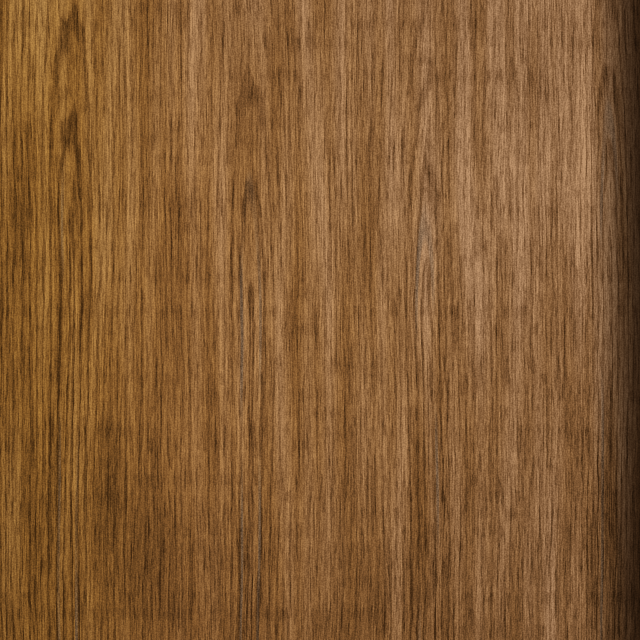
Write a WebGL 2 fragment shader that draws this texture.

```glsl
#version 300 es
precision highp float;
// Stained oak veneer with upright grain, lit softly and shaded at the right edge.
// Folded ring distances form tall cathedral arches; stretched gradient noise
// adds pores, streaks and blotches, and a tone ramp turns the sum into colour.

uniform vec2 u_resolution;
out vec4 fragColor;

vec2 gradientAt(vec2 cell) {
    vec3 h = fract(cell.xyx * vec3(0.1031, 0.1030, 0.0973));
    h += dot(h, h.yzx + 33.33);
    float angle = 6.2832 * fract((h.x + h.y) * h.z);
    return vec2(cos(angle), sin(angle));
}

float gradientNoise(vec2 p) {
    vec2 i = floor(p), f = p - i;
    vec2 w = f * f * f * (f * (f * 6.0 - 15.0) + 10.0);
    float a = dot(gradientAt(i), f);
    float b = dot(gradientAt(i + vec2(1, 0)), f - vec2(1, 0));
    float c = dot(gradientAt(i + vec2(0, 1)), f - vec2(0, 1));
    float d = dot(gradientAt(i + vec2(1, 1)), f - vec2(1, 1));
    return mix(mix(a, b, w.x), mix(c, d, w.x), w.y);
}

// Distance from the nearest heart line; curves close into arches near the top.
float ringDistance(vec2 p) {
    float column = round((p.x - 0.11) / 0.28);
    float across = p.x - 0.11 - 0.28 * column;
    float start = 0.53 + 0.10 * sin(column * 2.3 + 1.0);
    float rise = 0.075 * max(p.y - start, 0.0);
    rise *= 1.0 - smoothstep(0.03, 0.11, abs(across));
    return sqrt(across * across + rise * rise);
}

vec3 woodColor(float tone, float paleness) {
    vec3 dark = vec3(0.255, 0.157, 0.07);
    vec3 brown = mix(vec3(0.50, 0.33, 0.165), vec3(0.50, 0.35, 0.22), paleness);
    vec3 light = mix(vec3(0.72, 0.52, 0.285), vec3(0.74, 0.575, 0.42), paleness);
    vec3 color = mix(dark, brown, clamp(tone * 2.0, 0.0, 1.0));
    return mix(color, light, clamp(tone * 2.0 - 1.0, 0.0, 1.0));
}

void main() {
    vec2 uv = gl_FragCoord.xy / u_resolution;

    // Gentle drift of the grain
    vec2 p = uv;
    p.x += 0.014 * gradientNoise(uv * vec2(4.0, 1.4) + 7.0);
    p.x += 0.0025 * gradientNoise(uv * vec2(14.0, 6.0) + 31.0);

    // Growth rings with a soft rise and a crisp end
    float ring = ringDistance(p);
    float phase = ring * 92.0 + 1.1 * gradientNoise(p * vec2(24.0, 1.0) + 5.0)
                + 0.25 * gradientNoise(p * vec2(110.0, 20.0));
    float cycle = fract(phase);
    float latewood = smoothstep(0.42, 0.72, cycle) * (1.0 - smoothstep(0.8, 0.95, cycle));
    float heart = 1.0 - smoothstep(0.015, 0.05, ring);
    float leftSide = 1.0 - smoothstep(0.05, 0.32, uv.x);
    float ringDepth = 0.13 + 0.10 * leftSide + 0.15 * heart;

    // Soft fibres, crisp dark pores of two lengths, and a fine grit
    float fibres = gradientNoise(p * vec2(170.0, 5.0) + 43.0);
    float threads = gradientNoise(p * vec2(390.0, 22.0) + 11.0);
    float longPores = smoothstep(0.1, 0.26, gradientNoise(p * vec2(230.0, 11.0) + 71.0));
    float shortPores = smoothstep(0.1, 0.26, gradientNoise(p * vec2(300.0, 38.0) + 29.0));
    vec2 tilted = mat2(0.94, 0.34, -0.34, 0.94) * uv;
    float grit = gradientNoise(tilted * 390.0 + 17.0)
               + 0.7 * gradientNoise(p * vec2(330.0, 120.0) + 3.0);

    // Broad streaks and blotches
    float streaks = gradientNoise(p * vec2(38.0, 2.4) + 61.0);
    float blotches = gradientNoise(p * vec2(10.0, 1.8) + 83.0);
    float crossFigure = gradientNoise(uv * vec2(4.0, 36.0) + 23.0);

    float tone = 0.685 - ringDepth * latewood - 0.14 * longPores - 0.14 * shortPores;
    tone += 0.20 * fibres + 0.24 * threads + 0.22 * grit;
    tone += 0.27 * streaks + 0.16 * blotches + 0.06 * crossFigure;

    // Broad variation in brightness
    vec2 glow = uv - vec2(0.55, 0.68);
    tone += 0.06 * exp(-7.0 * dot(glow, glow));
    tone -= 0.15 * (1.0 - smoothstep(0.02, 0.36, uv.y));
    tone -= 0.07 * (1.0 - smoothstep(0.0, 0.08, uv.x));

    // Golden stain at the left, worn and pale towards the upper right
    float paleness = smoothstep(0.1, 1.1, uv.x * 0.85 + uv.y * 0.25);
    paleness = clamp(paleness + 0.7 * streaks + 0.3 * blotches, 0.0, 1.0);
    vec3 color = woodColor(tone, paleness);
    color.b *= 1.0 - 0.16 * leftSide;

    // Broken grey veins along the heart lines
    float vein = 1.0 - smoothstep(0.001, 0.003, abs(ring - 0.014));
    vein *= smoothstep(-0.15, 0.3, gradientNoise(p * vec2(12.0, 4.0) + 97.0));
    color = mix(color, vec3(0.43, 0.36, 0.30) * (0.95 + 0.4 * grit), 0.55 * vein);

    // Shadow at the right edge
    float shadow = smoothstep(0.91, 1.02, uv.x + 0.006 * streaks);
    color *= mix(vec3(1.0), vec3(0.30, 0.26, 0.21), shadow);

    fragColor = vec4(color, 1.0);
}
```
